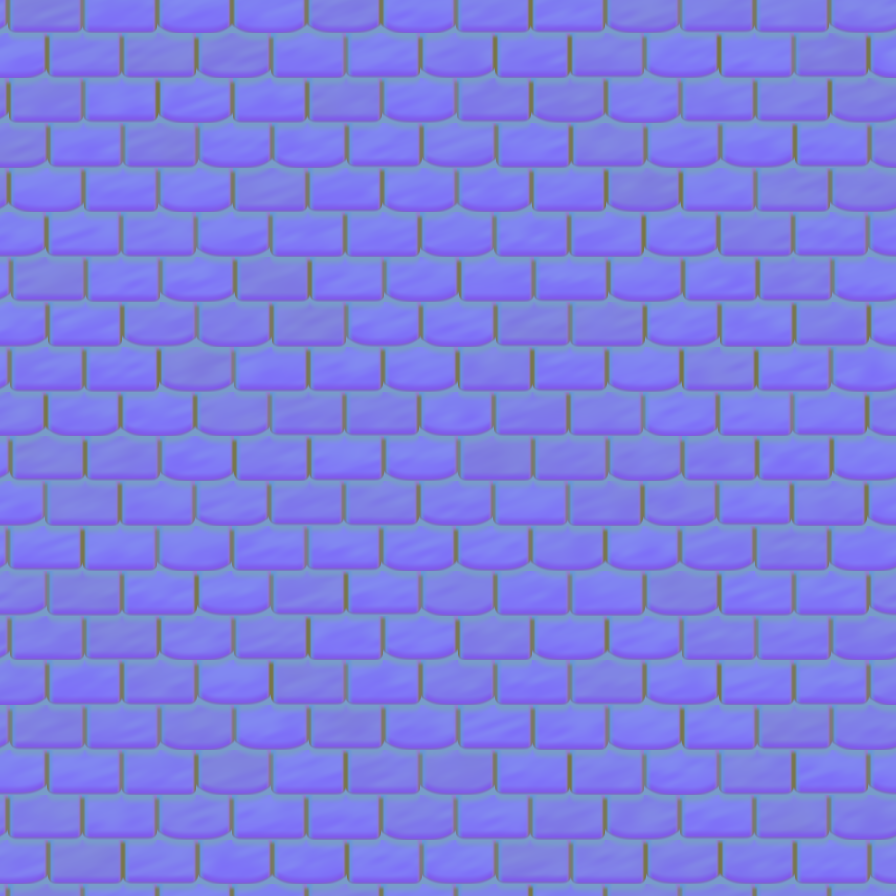
This texture map is drawn by a WebGL 2 fragment shader. Its source:

```glsl
#version 300 es
precision highp float;
// Tangent-space normal map of staggered roof shingles, 12 across and 20 down.

uniform vec2 u_resolution;
out vec4 fragColor;

const vec2 GRID = vec2(12.0, 20.0);

float hash(vec2 p) {
    vec3 q = fract(vec3(p.xyx) * 0.1031);
    q += dot(q, q.yzx + 33.33);
    return fract((q.x + q.y) * q.z);
}

// Value noise that wraps after a whole number of cells
float noise(vec2 p, vec2 period) {
    vec2 i = floor(p), f = fract(p);
    f = f * f * (3.0 - 2.0 * f);
    vec2 a = mod(i, period), b = mod(i + 1.0, period);
    return mix(mix(hash(a), hash(vec2(b.x, a.y)), f.x),
               mix(hash(vec2(a.x, b.y)), hash(b), f.x), f.y);
}

// Horizontal position in a row: whole part is the column, fraction is within the tile
float along(float x, float row) {
    float stagger = mod(row, 2.0) < 0.5 ? 0.625 : 0.125;
    float jitter = 0.05 * (hash(vec2(mod(row, GRID.y), 71.0)) - 0.5);
    return x * GRID.x - stagger + jitter;
}

vec2 tileId(float u, float row) {
    return mod(vec2(floor(u), row), GRID);
}

// Height of a tile's lower edge above its row line
float lowerEdge(float x, float row) {
    float u = along(x, row);
    vec2 id = tileId(u, row);
    float side = abs(2.0 * fract(u) - 1.0);
    bool scalloped = mod(id.x, 3.0) > 1.5 || hash(id + 5.0) > 0.88;
    float curve = scalloped ? 0.21 * pow(side, 3.5) : 0.12 * pow(side, 14.0);
    return curve + 0.04 * hash(id + 19.0) - (scalloped ? 0.02 : 0.0);
}

void main() {
    vec2 uv = gl_FragCoord.xy / u_resolution;
    float v = uv.y * GRID.y - 0.26;
    float row = floor(v), y = fract(v);
    float u = along(uv.x, row), x = fract(u);
    vec2 id = tileId(u, row);

    // Distances in row heights
    float aspect = GRID.y / GRID.x;
    float left = x * aspect, right = (1.0 - x) * aspect;
    float bottom = y - lowerEdge(uv.x, row);
    float top = 1.0 - y + lowerEdge(uv.x, row + 1.0);

    // Face, with duller tiles and fine slanted grain
    float grain = noise(vec2(40.0 * uv.x, 120.0 * uv.y - 40.0 * uv.x), vec2(40.0)) - 0.5;
    float patches = noise(uv * vec2(36.0, 40.0), vec2(36.0, 40.0));
    float dull = smoothstep(0.35, 1.0, hash(id + 43.0)) * (0.65 + 0.35 * patches);
    vec3 color = mix(vec3(0.50, 0.46, 0.97), vec3(0.50, 0.515, 0.945), smoothstep(0.2, 0.75, y + 0.3 * grain));
    color = mix(color, vec3(0.50, 0.51, 0.83), 0.75 * dull);
    color.rg += grain * vec2(0.02, 0.05);

    // Bevels: lower lip, upper shade, then the two sides
    vec3 shade = vec3(0.47, 0.61, 0.79);
    color = mix(color, vec3(0.50, 0.34, 0.92), 0.9 * (1.0 - smoothstep(0.04, 0.21, bottom)));
    color = mix(color, shade, 1.0 - smoothstep(0.04, 0.25, top));
    color = mix(color, vec3(0.39, 0.59, 0.85), 0.85 * (1.0 - smoothstep(0.05, 0.18, left)));
    color = mix(color, vec3(0.58, 0.47, 0.82), 0.8 * (1.0 - smoothstep(0.04, 0.13, right)));

    // Open joints, each of its own depth, fading under the row above
    float joint = mod(floor(u + 0.5), GRID.x);
    float depth = mix(0.5, 1.0, hash(vec2(joint, id.y) + 87.0));
    float slot = 1.0 - smoothstep(0.015, 0.085, min(left, right));
    slot *= depth * smoothstep(0.02, 0.16, top);
    color = mix(color, vec3(0.47, 0.46, 0.27), slot);

    // Thin dark line under the lip, and the row below showing past the edge
    color = mix(color, vec3(0.47, 0.46, 0.66), 0.6 * (1.0 - smoothstep(0.0, 0.06, abs(bottom))));
    color = mix(shade, color, smoothstep(-0.05, 0.03, bottom));

    fragColor = vec4(color, 1.0);
}
```
